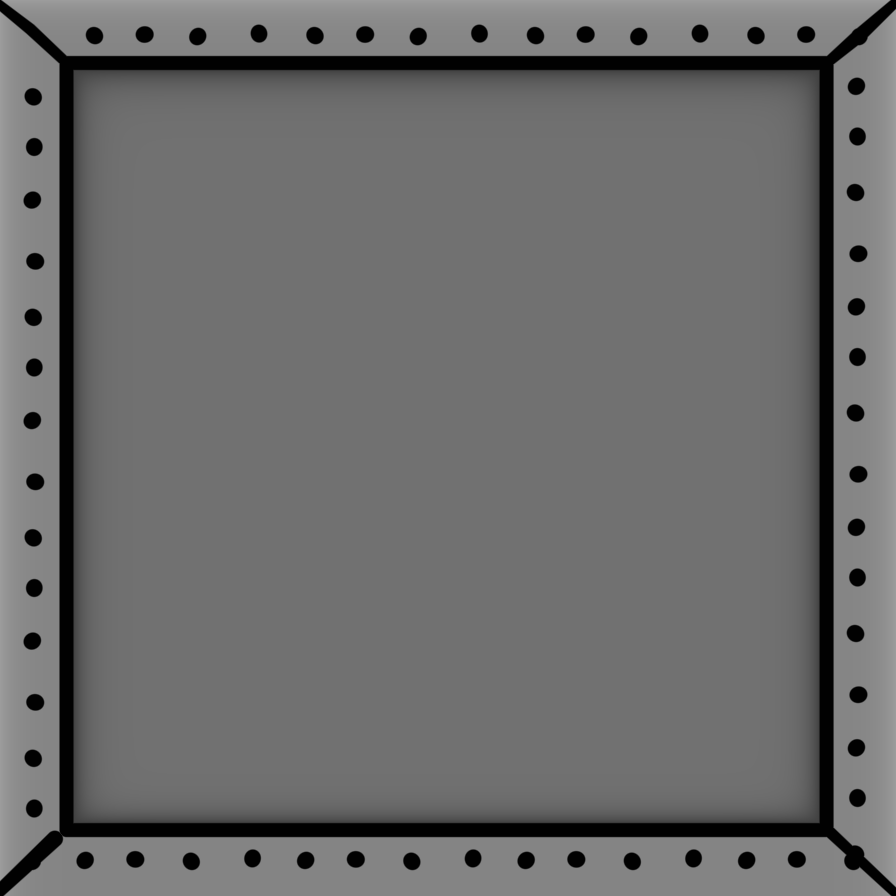
A Shadertoy shader for this texture:

```glsl
// Layout values are in design units: GRID units span the canvas.
const float GRID = 768.0;
const vec2 PANEL_MIN = vec2(57.0, 56.5);
const vec2 PANEL_MAX = vec2(708.5, 714.0);
const float LINE_HALF = 6.0;

const float PANEL_GREY = 0.443;
const float FRAME_GREY = 0.518;
const float INK_GREY = 0.003;

const float RIM_GLOW = 0.095;
const float RIM_FALLOFF = 13.0;
const float SHADOW = 0.19;
const vec4 SHADOW_FALLOFF = vec4(11.0, 11.0, 9.0, 12.5); // left, right, bottom, top

const int RIVETS = 15;
const float RIVET_RADIUS = 7.4;
const float RIVET_PERIOD = 189.0;
const vec4 SPACING_A = vec4(0.0, 43.0, 88.5, 141.0);
const vec4 SPACING_B = vec4(0.0, 43.0, 91.0, 143.5);
const vec4 RIVET_WOBBLE = vec4(-0.5, 0.4, -1.3, 1.2);

float boxDistance(vec2 p, vec2 lo, vec2 hi) {
    vec2 d = abs(p - 0.5 * (lo + hi)) - 0.5 * (hi - lo);
    return length(max(d, 0.0)) + min(max(d.x, d.y), 0.0);
}

// Capsule whose radius changes from ra to rb.
float seamDistance(vec2 p, vec2 a, vec2 b, float ra, float rb) {
    vec2 ab = b - a;
    float t = clamp(dot(p - a, ab) / dot(ab, ab), 0.0, 1.0);
    return length(p - a - ab * t) - mix(ra, rb, t);
}

// q holds the position along the row and the depth from the canvas edge.
float rivetRow(vec2 q, float start, float depth, vec4 spacing, float wobbleSign) {
    float d = GRID;
    for (int i = 0; i < RIVETS; i++) {
        int k = i % 4;
        float along = start + RIVET_PERIOD * float(i / 4) + spacing[k];
        vec2 r = q - vec2(along, depth + wobbleSign * RIVET_WOBBLE[k]);
        float lump = 0.3 * sin(2.0 * atan(r.y, r.x + 1e-4) + float(k) * 1.7);
        d = min(d, length(r) - RIVET_RADIUS - lump);
    }
    return d;
}

float coverage(float d, float soft) {
    return 1.0 - smoothstep(-soft, soft, d);
}

void mainImage(out vec4 fragColor, in vec2 fragCoord) {
    vec2 p = fragCoord / iResolution.xy * GRID;
    vec2 far = GRID - p;
    float soft = max(0.8, 0.75 * GRID / min(iResolution.x, iResolution.y));

    // Frame, lit along the left, right and top rims
    float rim = min(min(p.x, far.x), far.y);
    float grey = FRAME_GREY + RIM_GLOW * exp(-rim / RIM_FALLOFF);

    // Recessed panel with a shadow inside each side
    float panel = boxDistance(p, PANEL_MIN, PANEL_MAX);
    vec4 sides = vec4(p.x - PANEL_MIN.x, PANEL_MAX.x - p.x,
                      p.y - PANEL_MIN.y, PANEL_MAX.y - p.y) - LINE_HALF;
    vec4 shade = exp(-max(sides, 0.0) / SHADOW_FALLOFF);
    vec4 lit = 1.0 - shade;
    float shadow = 1.0 - lit.x * lit.y * lit.z * lit.w;
    grey = mix(grey, PANEL_GREY - SHADOW * shadow, coverage(panel, soft));

    // Panel outline
    float ink = abs(panel) - LINE_HALF;

    // Mitred corner seams
    ink = min(ink, seamDistance(p, vec2(-3.0, 766.0), vec2(26.0, 743.0), 4.0, 5.0));
    ink = min(ink, seamDistance(p, vec2(26.0, 743.0), vec2(56.0, 715.0), 5.0, 4.5));
    ink = min(ink, seamDistance(p, vec2(771.0, 769.0), vec2(737.0, 738.0), 4.0, 6.0));
    ink = min(ink, seamDistance(p, vec2(737.0, 738.0), vec2(710.0, 715.0), 6.0, 4.5));
    ink = min(ink, seamDistance(p, vec2(-3.0, 2.0), vec2(47.0, 49.0), 5.5, 7.0));
    ink = min(ink, seamDistance(p, vec2(709.0, 57.0), vec2(771.0, -1.0), 5.0, 4.0));

    // Rivets: top, left, right, bottom
    ink = min(ink, rivetRow(vec2(p.x, far.y), 81.0, 30.0, SPACING_A, -1.0));
    ink = min(ink, rivetRow(vec2(far.y, p.x), 83.0, 29.0, SPACING_A, 1.0));
    ink = min(ink, rivetRow(vec2(far.y, far.x), 74.0, 33.4, SPACING_B, -1.0));
    ink = min(ink, rivetRow(vec2(p.x, p.y), 73.0, 31.0, SPACING_B, 1.0));

    grey = mix(grey, INK_GREY, coverage(ink, soft));
    fragColor = vec4(vec3(grey), 1.0);
}
```
